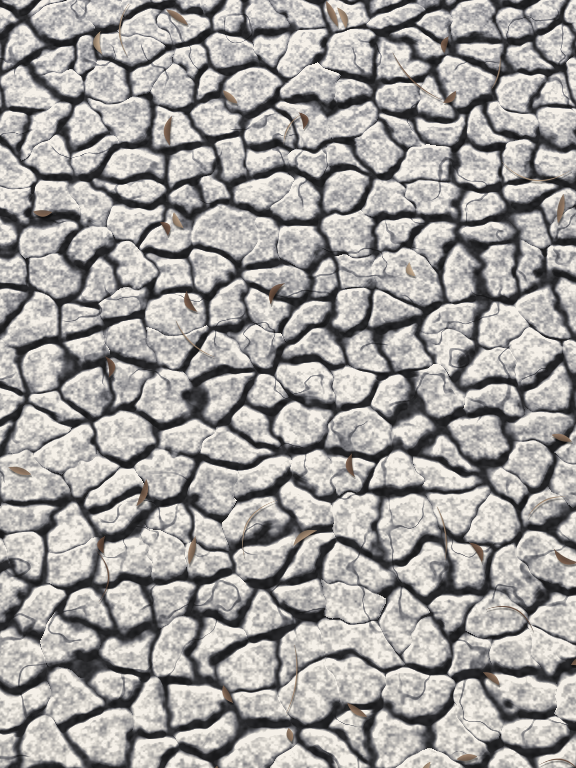
A Shadertoy shader for this texture:

```glsl
// Sun-dried mud split into rounded clods, with dark gaps and a few dead leaves.
// Warped Voronoi cells give a height field, lit from the top with short shadows;
// value noise adds the gritty crust, and a jittered grid scatters the litter.

const vec2 LIGHT = vec2(-0.29, 0.957);
const vec3 COOL_TINT = vec3(0.98, 0.985, 1.04);
const vec3 WARM_TINT = vec3(1.012, 0.992, 0.957);
const vec3 LEAF_DARK = vec3(0.38, 0.27, 0.21);
const vec3 LEAF_PALE = vec3(0.74, 0.64, 0.53);

float hash1(vec2 p) {
    vec3 q = fract(p.xyx * 0.1031);
    q += dot(q, q.yzx + 33.33);
    return fract((q.x + q.y) * q.z);
}

vec2 hash2(vec2 p) {
    vec3 q = fract(p.xyx * vec3(0.1031, 0.1030, 0.0973));
    q += dot(q, q.yzx + 33.33);
    return fract((q.xx + q.yz) * q.zy);
}

float noise(vec2 p) {
    vec2 i = floor(p), f = fract(p);
    f = f * f * (3.0 - 2.0 * f);
    return mix(mix(hash1(i), hash1(i + vec2(1, 0)), f.x),
               mix(hash1(i + vec2(0, 1)), hash1(i + vec2(1, 1)), f.x), f.y);
}

vec2 noise2(vec2 p) {
    return vec2(noise(p), noise(p + vec2(37.2, 71.7))) - 0.5;
}

vec2 cellPoint(vec2 id) {
    return id + 0.1 + 0.8 * hash2(id);
}

// Rounded distance to the clod rim: positive on the clod, negative in the gap.
float clodDistance(vec2 p) {
    p += 0.5 * noise2(p * 1.3) + 0.13 * noise2(p * 4.5);
    vec2 base = floor(p), nearId = base, toNear = vec2(9.0);
    for (int y = -1; y <= 1; y++)
    for (int x = -1; x <= 1; x++) {
        vec2 id = base + vec2(x, y), r = cellPoint(id) - p;
        if (dot(r, r) < dot(toNear, toNear)) { toNear = r; nearId = id; }
    }
    float sum = 0.0;
    for (int y = -2; y <= 2; y++)
    for (int x = -2; x <= 2; x++) {
        if (x == 0 && y == 0) continue;
        vec2 id = nearId + vec2(x, y), r = cellPoint(id) - p;
        float rim = dot(0.5 * (toNear + r), normalize(r - toNear));
        // Some neighbours stay nearly joined, others part widely.
        float pairing = hash1(nearId + id + 19.0);
        float gap = mix(-0.07, 0.065, smoothstep(0.05, 0.5, pairing));
        sum += exp(-18.0 * (rim - gap));
    }
    return -log(sum) / 18.0;
}

float clodHeight(float d) {
    return smoothstep(-0.04, 0.15, d);
}

float hairCrack(vec2 p) {
    float line = abs(noise(p * 1.6 + 0.25 * noise2(p * 5.0)) - 0.5);
    return smoothstep(0.04, 0.008, line) * smoothstep(0.5, 0.65, noise(p * 1.1 + 50.0));
}

// Brightness of the mud: slope light, gap darkness, cast shadow and grit.
float mudTone(vec2 p) {
    float e = 0.035, d = clodDistance(p), h = clodHeight(d);
    vec2 slope = vec2(clodHeight(clodDistance(p + vec2(e, 0))),
                      clodHeight(clodDistance(p + vec2(0, e)))) - h;
    float shadow = 0.0;
    for (int i = 1; i <= 3; i++) {
        float reach = 0.075 * float(i);
        shadow = max(shadow, clodHeight(clodDistance(p + LIGHT * reach)) - h - reach * 1.4);
    }
    float grit = 0.24 * (noise(p * 5.0) - 0.5) + 0.32 * (noise(p * 13.0) - 0.5)
               + 0.20 * (noise(p * 23.0) - 0.5) + 0.14 * (noise(p * 0.8) - 0.5);
    float tone = 0.80 + grit - 0.036 * dot(slope / e, LIGHT);
    tone *= 1.0 - 0.42 * hairCrack(p);
    tone *= mix(0.22, 1.0, smoothstep(-0.06, 0.06, d));
    tone *= 1.0 - 0.7 * smoothstep(0.0, 0.6, shadow);
    return clamp(tone, 0.09 + 0.08 * noise(p * 11.0), 0.95);
}

// Bent leaf or straw: x is coverage, y runs across its blade.
vec2 blade(vec2 p, float angle, float halfLength, float halfWidth, float bend, float soft) {
    float c = cos(angle), s = sin(angle);
    p = vec2(c * p.x + s * p.y, c * p.y - s * p.x) / halfLength;
    float across = (p.y - bend * (p.x * p.x - 0.4)) * halfLength;
    float width = halfWidth * (1.0 - p.x * p.x);
    return vec2(smoothstep(soft, -soft, abs(across) - width) * step(abs(p.x), 1.0), across / halfWidth);
}

vec3 addLitter(vec3 color, vec2 uv, float density, float chance, float len, float wid, float seed) {
    float soft = 0.7 / iResolution.y;
    vec2 base = floor(uv * density);
    for (int y = -1; y <= 1; y++)
    for (int x = -1; x <= 1; x++) {
        vec2 id = base + vec2(x, y), key = id + seed;
        if (hash1(key) > chance) continue;
        vec2 offset = uv - (id + hash2(key + 7.0)) / density;
        vec2 look = hash2(key + 23.0);
        float size = len * (0.6 + 0.7 * look.x), bend = look.y - 0.5;
        float angle = 6.283 * hash1(key + 41.0);
        float shade = blade(offset + vec2(-0.001, 0.003), angle, size, wid, bend, soft * 2.0).x;
        vec2 leaf = blade(offset, angle, size, wid, bend, soft);
        vec3 tint = mix(LEAF_DARK, LEAF_PALE, look.y) * (0.95 + 0.2 * clamp(leaf.y, -1.0, 1.0));
        color = mix(color * (1.0 - 0.45 * shade), tint, leaf.x * 0.9);
    }
    return color;
}

void mainImage(out vec4 fragColor, in vec2 fragCoord) {
    vec2 uv = fragCoord / iResolution.y;
    // Clods shrink slightly towards the top, as seen at a slant.
    vec2 ground = vec2((uv.x - 0.375) * (15.0 + 3.5 * uv.y), uv.y * (16.0 + 3.0 * uv.y)) + 40.0;
    float tone = mudTone(ground);
    float warmth = smoothstep(0.3, 0.95, tone + 0.12 * (0.5 - uv.y));
    vec3 color = tone * mix(COOL_TINT, WARM_TINT, warmth);
    color = addLitter(color, uv, 9.0, 0.45, 0.015, 0.0042, 11.0);
    color = addLitter(color, uv, 8.0, 0.35, 0.035, 0.0009, 83.0);
    fragColor = vec4(color, 1.0);
}
```
